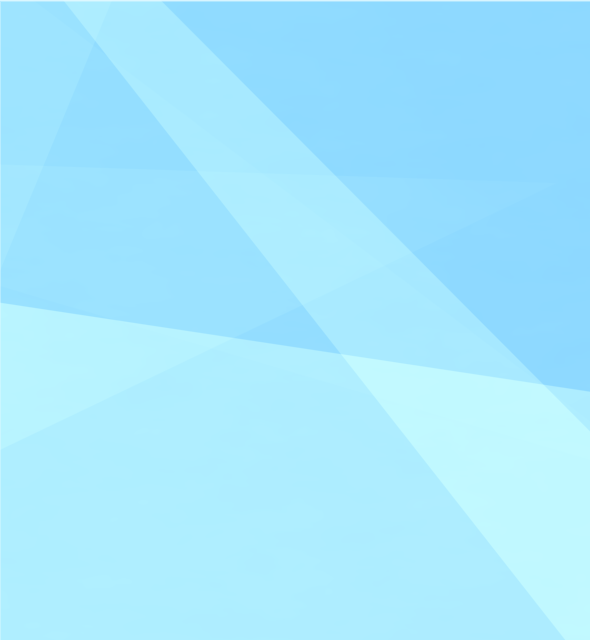
A Shadertoy shader for this background:

```glsl
// Pale blue backdrop of overlapping translucent facets: a diagonal beam, a bright
// lower sheet and fainter wedges. Each facet is an intersection of half-planes,
// laid over a soft gradient by blending towards one light cyan.

// Soft mask of the half-plane to the left of the line from a to b
float leftOf(vec2 p, vec2 a, vec2 b) {
    vec2 along = normalize(b - a);
    float dist = along.x * (p.y - a.y) - along.y * (p.x - a.x);
    float blur = max(0.0013, 0.8 / iResolution.y);
    return smoothstep(-blur, blur, dist);
}

// Faint, mostly horizontal streaks from layered, warped sines, about -1 to 1
float mottling(vec2 p) {
    float sum = 0.0, weight = 0.5;
    vec2 q = p * vec2(13.0, 34.0);
    for (int i = 0; i < 5; i++) {
        sum += weight * sin(q.x + 1.7 * sin(q.y * 0.6 + float(i))) * sin(q.y + 1.3 * sin(q.x * 0.7));
        q = mat2(0.96, 0.28, -0.28, 0.96) * q * 1.6 + 1.3;
        weight *= 0.7;
    }
    return sum;
}

void mainImage(out vec4 fragColor, in vec2 fragCoord) {
    vec2 p = fragCoord / iResolution.xy;
    vec3 light = vec3(0.83, 1.02, 1.0);

    // Base gradient, a little deeper towards the right
    vec3 color = mix(vec3(0.567, 0.863, 1.0), vec3(0.555, 0.85, 1.0), smoothstep(0.1, 1.0, p.x));

    // Facet masks
    float sheet = leftOf(p, vec2(1.0, 0.388), vec2(0.0, 0.527));
    float beam = leftOf(p, vec2(0.107, 1.0), vec2(0.958, 0.0))
               * leftOf(p, vec2(1.0, 0.326), vec2(0.272, 1.0));
    float corner = leftOf(p, vec2(0.0, 0.577), vec2(0.19, 1.0));
    float spike = leftOf(p, vec2(0.944, 0.714), vec2(0.0, 0.743))
                * leftOf(p, vec2(0.0, 0.297), vec2(0.944, 0.714));
    float veil = leftOf(p, vec2(0.915, 0.401), vec2(0.056, 1.0))
               * leftOf(p, vec2(0.0, 0.553), vec2(0.704, 0.362));

    // Blend the facets, strongest first; the beam gains where it crosses the sheet
    color = mix(color, light, sheet * 0.45);
    color = mix(color, light, beam * (0.34 + 0.16 * sheet));
    float spikeFade = 1.0 - smoothstep(0.45, 1.0, p.x);
    color = mix(color, light, spike * (0.04 + 0.07 * spikeFade + 0.16 * sheet * max(0.0, 1.0 - 1.6 * p.x)));
    color = mix(color, light, veil * 0.06);
    color = mix(color, light, corner * 0.14);
    color += 0.0035 * mottling(p) * vec3(1.3, 0.8, 0.0);

    // Thin pale rim along the top and left
    float rim = max(smoothstep(0.9965, 0.999, p.y), 0.5 * smoothstep(0.0025, 0.0005, p.x));
    color = mix(color, vec3(0.9, 0.98, 1.0), 0.85 * rim);

    fragColor = vec4(clamp(color, 0.0, 1.0), 1.0);
}
```
